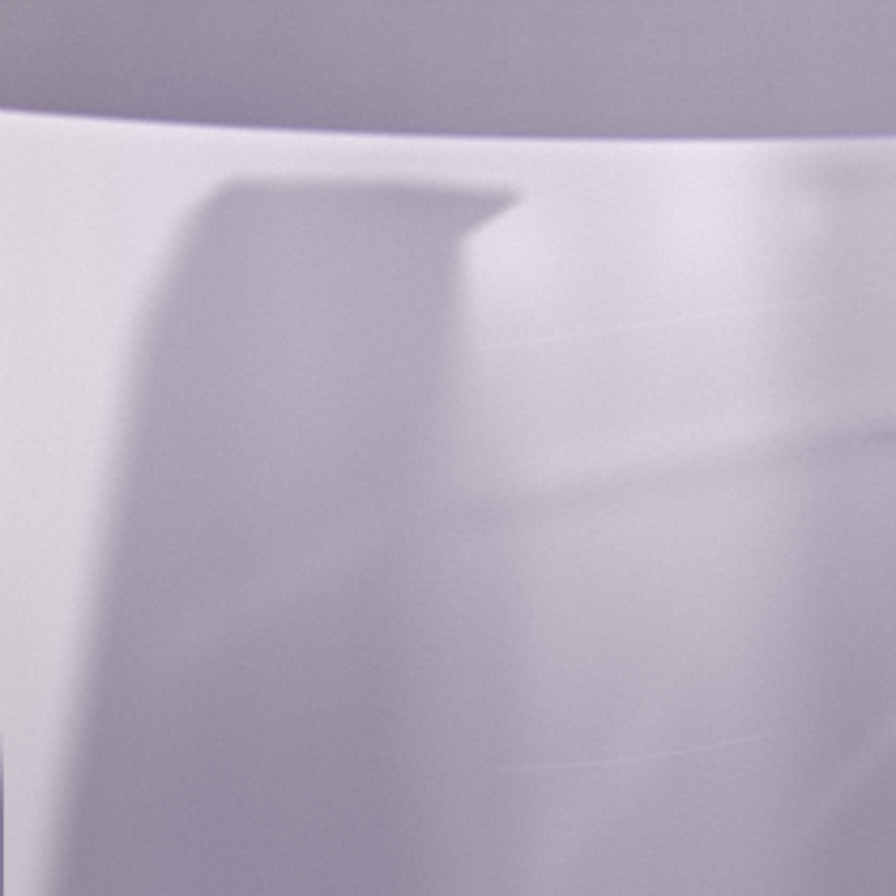
Write a WebGL 1 fragment shader that draws this texture.

```glsl
precision highp float;
// Draped lilac satin: a shaded tabletop, a bright curved rim and soft hanging folds.
uniform vec2 u_resolution;

vec2 gradientAt(vec2 cell) {
  vec2 h = vec2(dot(cell, vec2(127.1, 311.7)), dot(cell, vec2(269.5, 183.3)));
  return fract(sin(h) * 43758.5) * 2.0 - 1.0;
}

float gradientNoise(vec2 p) {
  vec2 i = floor(p), f = fract(p);
  vec2 w = f * f * f * (f * (f * 6.0 - 15.0) + 10.0);
  float bottom = mix(dot(gradientAt(i), f),
                     dot(gradientAt(i + vec2(1.0, 0.0)), f - vec2(1.0, 0.0)), w.x);
  float top = mix(dot(gradientAt(i + vec2(0.0, 1.0)), f - vec2(0.0, 1.0)),
                  dot(gradientAt(i + 1.0), f - 1.0), w.x);
  return mix(bottom, top, w.y);
}

// Soft elliptical spot of light or shade
float glow(vec2 p, vec2 center, vec2 radius) {
  vec2 d = (p - center) / radius;
  return exp(-dot(d, d));
}

// Thin ridge along a line, fading in and out across a span of x
float crease(vec2 p, float lineY, float width, float x0, float x1) {
  float d = (p.y - lineY) / width;
  return exp(-d * d) * smoothstep(x0, x0 + 0.08, p.x) * (1.0 - smoothstep(x1 - 0.08, x1, p.x));
}

float tabletop(vec2 p, float above) {
  float shade = mix(0.57, 0.65, smoothstep(0.0, 0.9, p.x));
  shade += 0.025 * smoothstep(0.85, 1.0, p.y) * (1.0 - p.x);
  shade -= 0.03 * exp(-above / 0.035);
  return shade + 0.008 * gradientNoise(p * vec2(4.0, 45.0));
}

float shadedPanel(vec2 p) {
  // Left side slants outward; the upper right corner ends in a pointed fold
  float leftX = 0.05 + 0.165 * p.y + 0.045 * smoothstep(0.6, 0.82, p.y);
  float left = smoothstep(leftX - 0.035, leftX + 0.035, p.x);
  float rightX = 0.515 + 0.065 * smoothstep(0.725, 0.785, p.y);
  float spread = mix(0.10, 0.018, smoothstep(0.3, 0.76, p.y));
  float right = 1.0 - smoothstep(rightX - spread, rightX + spread, p.x);
  float topY = 0.80 - 0.035 * (1.0 - smoothstep(0.19, 0.27, p.x))
             - 0.012 * smoothstep(0.42, 0.58, p.x);
  float top = 1.0 - smoothstep(topY - 0.018, topY + 0.016, p.y);
  return left * right * top;
}

float hangingCloth(vec2 p, float below) {
  // Broad light falling off toward the hem
  float leftLight = mix(0.78, 0.86, smoothstep(0.0, 0.6, p.y));
  float rightLight = mix(0.655, 0.845, smoothstep(-0.05, 0.82, p.y));
  float light = mix(leftLight, rightLight, smoothstep(0.2, 0.5, p.x));

  // Right hand folds and highlights
  float farFold = smoothstep(0.81, 0.95, p.x);
  light -= farFold * mix(0.065, 0.085, smoothstep(0.0, 0.7, p.y));
  light += 0.05 * glow(p, vec2(0.78, 0.76), vec2(0.07, 0.12));
  light += 0.045 * glow(p, vec2(0.57, 0.72), vec2(0.06, 0.07));
  light += 0.025 * glow(p, vec2(0.75, 0.40), vec2(0.13, 0.18));
  light += 0.03 * glow(p, vec2(0.90, 0.76), vec2(0.025, 0.03));
  light -= 0.03 * glow(p, vec2(0.94, 0.80), vec2(0.06, 0.02));

  // Shaded central panel with vertical rolls
  float panelLight = mix(0.575, 0.68, smoothstep(0.0, 0.65, p.y));
  panelLight += 0.025 * glow(p, vec2(0.35, 0.62), vec2(0.09, 0.25));
  panelLight -= 0.025 * glow(p, vec2(0.49, 0.785), vec2(0.09, 0.03));
  panelLight += 0.02 * smoothstep(0.40, 0.55, p.x);
  light = mix(light, panelLight, shadedPanel(p));
  light -= 0.025 * glow(p, vec2(0.56, 0.30), vec2(0.035, 0.3));

  // Diagonal press marks
  float bend = 0.425 + 0.05 * smoothstep(0.5, 0.85, p.x) + 0.2 * max(p.x - 0.8, 0.0);
  light -= 0.025 * crease(p, bend, 0.023, 0.46, 1.1);
  light += 0.018 * crease(p, bend + 0.045, 0.025, 0.55, 1.1);
  light -= 0.035 * glow(p, vec2(1.0, 0.513), vec2(0.025, 0.009));
  light += 0.018 * crease(p, 0.175 + 0.56 * p.x, 0.035, 0.14, 0.48);
  light += 0.012 * crease(p, 0.53 + 0.15 * p.x, 0.003, 0.48, 1.05);
  light += 0.016 * crease(p, 0.143 + 0.4 * pow(max(p.x - 0.55, 0.0), 2.0), 0.003, 0.52, 0.9);
  light += 0.02 * crease(p, 1.15 * (p.x - 0.57), 0.055, 0.56, 0.78);
  light += 0.025 * crease(p, 0.08 + 1.1 * (p.x - 0.9), 0.025, 0.86, 1.1);

  // Glossy rim under the tabletop
  light += 0.07 * exp(-below / 0.012);
  return light - 0.02 * glow(p, vec2(0.42, 0.823), vec2(0.12, 0.012));
}

void main() {
  vec2 p = gl_FragCoord.xy / u_resolution;
  float rimY = 0.842 + 0.06 * (p.x - 0.75) * (p.x - 0.75);
  float height = p.y - rimY;
  float onTop = smoothstep(-0.006, 0.008, height);
  float light = mix(hangingCloth(p, max(-height, 0.0)), tabletop(p, max(height, 0.0)), onTop);

  // Fine woven grain
  light += 0.022 * gradientNoise(p * 210.0) + 0.012 * gradientNoise(p * 95.0 + 17.0);
  light += 0.012 * gradientNoise(p * vec2(14.0, 5.0));

  // Cool lilac tint, warmer on the left strip and violet on the rim
  vec3 color = vec3(light, light * 1.03 - 0.047, light * 0.9 + 0.106);
  color += vec3(0.008, 0.0, -0.012) * (1.0 - smoothstep(0.0, 0.2, p.x));
  color += vec3(0.0, -0.015, 0.04) * exp(-pow((height - 0.003) / 0.007, 2.0));
  float gap = (1.0 - smoothstep(0.002, 0.006, p.x)) * (1.0 - smoothstep(0.08, 0.2, p.y));
  color = mix(color, vec3(0.42, 0.38, 0.52), 0.8 * gap);
  gl_FragColor = vec4(clamp(color, 0.0, 1.0), 1.0);
}
```
